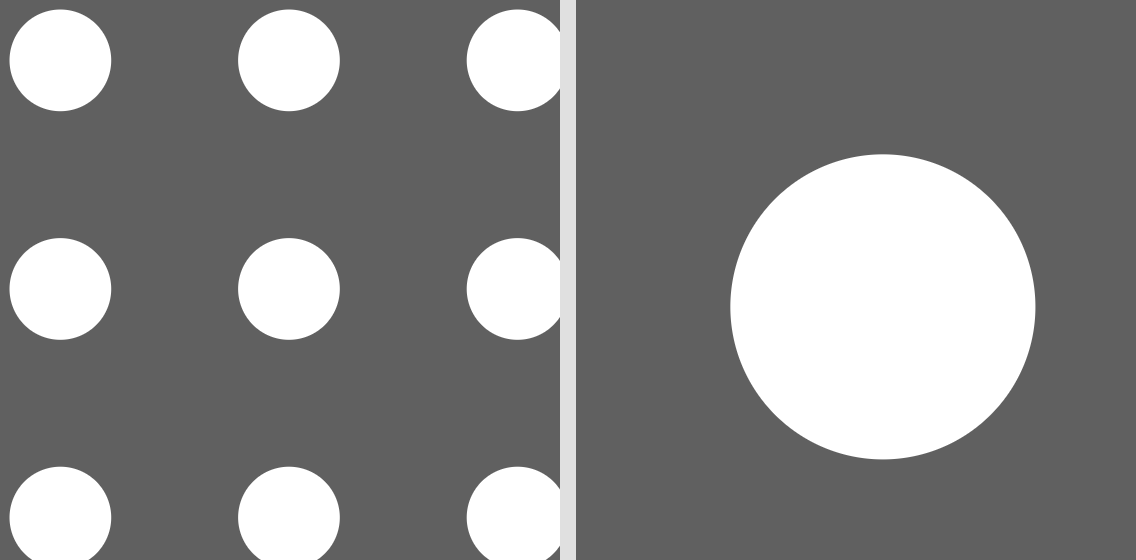
Left: the whole. Right: its middle third, enlarged.
Write a Shadertoy shader that draws this pattern.

```glsl
// Square grid of large white dots on a flat grey ground.

float circleDistance(vec2 p, float radius) {
    return length(p) - radius;
}

void mainImage(out vec4 fragColor, in vec2 fragCoord) {
    vec2 uv = fragCoord / iResolution.xy;
    float pixel = 1.0 / min(iResolution.x, iResolution.y);

    // Repeat the cell around the dot nearest the middle of the canvas
    float pitch = 0.4082;
    vec2 cell = mod(uv - vec2(0.516, 0.484) + 0.5 * pitch, pitch) - 0.5 * pitch;

    // Dot with an edge one pixel wide
    float dist = circleDistance(cell, 0.0908);
    float dot_mask = clamp(0.5 - dist / pixel, 0.0, 1.0);

    vec3 color = mix(vec3(0.376), vec3(1.0), dot_mask);
    fragColor = vec4(color, 1.0);
}
```
